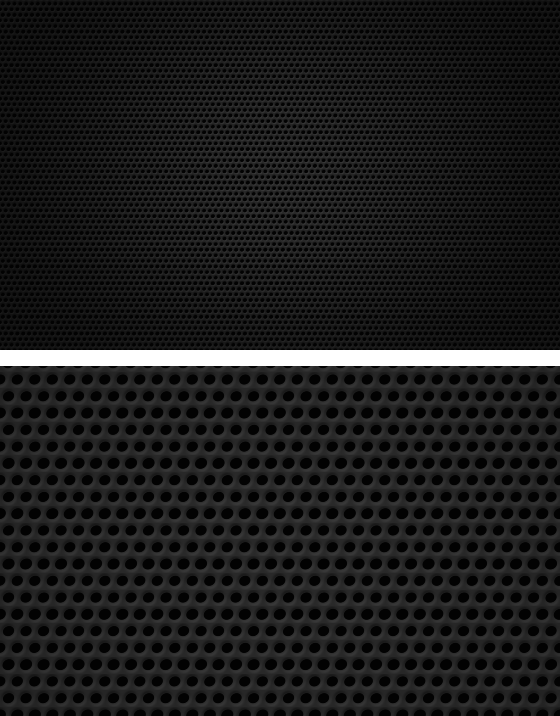
Top, the full canvas; bottom, a detail of the centre.
This pattern is drawn by a Shadertoy shader. Its source:

```glsl
// Black perforated metal sheet: small slanted oval holes in staggered rows,
// each with a dark core, a shaded upper edge and a bright lower lip.
// A radial glow lights the middle, and every third row is a little deeper.

const float COLUMNS = 96.0;       // holes across the canvas
const float ROWS = 62.6;          // rows up the canvas
const float ROW_PHASE = 0.6;      // vertical offset, in rows

const vec2 CORE_RADII = vec2(0.335, 0.285); // sizes below are in hole pitches
const float CORE_TILT = 0.45;
const float LIP_RADIUS = 0.38;
const vec2 LIGHT_DIR = vec2(0.4, -0.92);

const vec3 SHEET_CENTRE = vec3(0.162);
const vec3 SHEET_EDGE = vec3(0.07);
const vec3 HOLE_COLOUR = vec3(0.008);

vec2 rotate(vec2 p, float angle) {
    float c = cos(angle), s = sin(angle);
    return vec2(c * p.x + s * p.y, c * p.y - s * p.x);
}

// Offset from the nearest hole in its row (xy) and the row number (z).
vec3 holeCell(vec2 p, float rowStep) {
    float y = p.y / rowStep + ROW_PHASE;
    float row = floor(y);
    float x = p.x + 0.5 * mod(row, 2.0);
    return vec3(fract(x) - 0.5, (fract(y) - 0.5) * rowStep, row);
}

// Approximate signed distance to an ellipse.
float ellipseDistance(vec2 p, vec2 radii) {
    float k = length(p / radii);
    return (k - 1.0) * min(radii.x, radii.y);
}

// Antialiased coverage of the inside; blur is the width of the edge.
float coverage(float d, float blur) {
    return 1.0 - smoothstep(-0.5 * blur, 0.5 * blur, d);
}

// Soft ring centred on the given radius.
float ring(vec2 p, float radius, float width) {
    float d = (length(p) - radius) / width;
    return exp(-d * d);
}

// Elliptical glow: 1 in the middle, 0 near the corners.
float centreGlow(vec2 uv) {
    float d = length((uv - 0.5) * vec2(1.9, 1.4));
    return 1.0 - smoothstep(0.0, 1.1, d);
}

// Extra hole size on every third row.
float rowDepth(float row) {
    return mod(row, 3.0) < 0.5 ? 1.06 : 0.98;
}

// Sheet colour around one hole, with directional lip shading.
vec3 perforate(vec3 sheet, vec2 offset, float size, float blur) {
    float facing = dot(offset, LIGHT_DIR) / max(length(offset), 0.001);
    float lip = ring(offset, LIP_RADIUS, 0.1 + 0.12 * blur);
    vec3 lit = sheet * (1.0 + 0.38 * facing * lip);

    // The core sits slightly towards the shaded side of the opening.
    vec2 coreOffset = rotate(offset + 0.03 * LIGHT_DIR, CORE_TILT);
    float d = ellipseDistance(coreOffset, CORE_RADII * size);
    return mix(lit, HOLE_COLOUR, coverage(d, max(blur, 0.06)));
}

void mainImage(out vec4 fragColor, in vec2 fragCoord) {
    vec2 uv = fragCoord / iResolution.xy;
    float latticeScale = COLUMNS / iResolution.x;
    float rowStep = iResolution.y * latticeScale / ROWS;
    vec3 cell = holeCell(fragCoord * latticeScale, rowStep);

    vec3 sheet = mix(SHEET_EDGE, SHEET_CENTRE, centreGlow(uv));
    vec3 colour = perforate(sheet, cell.xy, rowDepth(cell.z), latticeScale);
    fragColor = vec4(colour, 1.0);
}
```
